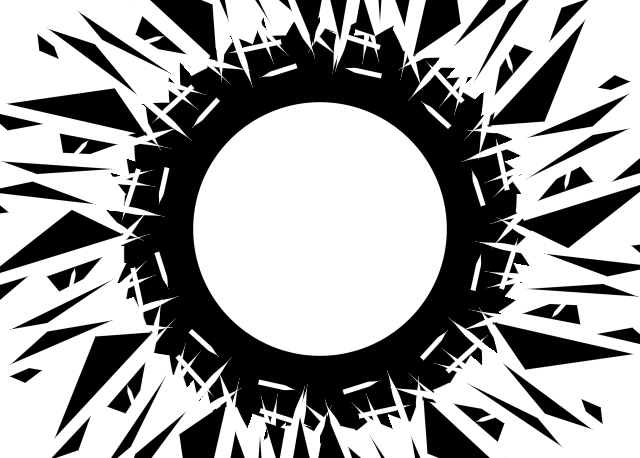
A Shadertoy shader for this background:

```glsl
// Black ring around a white disc, bursting into jagged shards cut by white slashes.

const float PI = 3.14159265;
const float DESIGN_HEIGHT = 550.0;
const float HOLE_RADIUS = 152.3;
const float RING_RADIUS = 184.0;
const int SECTORS = 12;

float hash(float n) { return fract(sin(n * 127.1) * 43758.5453); }

vec2 rotate(vec2 p, float angle) {
    float c = cos(angle), s = sin(angle);
    return vec2(c * p.x - s * p.y, s * p.x + c * p.y);
}

// Signed distance to a line, negative on its left side
float edge(vec2 p, vec2 a, vec2 b) {
    vec2 d = normalize(b - a);
    return dot(p - a, vec2(d.y, -d.x));
}

// Convex shapes with counterclockwise corners
float triangle(vec2 p, vec2 a, vec2 b, vec2 c) {
    return max(edge(p, a, b), max(edge(p, b, c), edge(p, c, a)));
}

float quad(vec2 p, vec2 a, vec2 b, vec2 c, vec2 d) {
    return max(max(edge(p, a, b), edge(p, b, c)),
               max(edge(p, c, d), edge(p, d, a)));
}

// Slash that starts at a point and widens towards its far end
float slash(vec2 p, vec2 a, vec2 b, float halfWidth) {
    vec2 d = b - a;
    float along = dot(p - a, d) / dot(d, d);
    float width = halfWidth * smoothstep(0.0, 0.35, along);
    float side = abs(edge(p, a, b)) - width;
    return max(side, max(-along, along - 1.0) * length(d));
}

// White cuts of one sector, which points along +x
float sectorCuts(vec2 p) {
    float d = slash(p, vec2(206, -23), vec2(292, 74), 4.0);
    d = min(d, slash(p, vec2(204, 6), vec2(390, 64), 5.0));
    d = min(d, slash(p, vec2(212, 14), vec2(304, -34), 4.5));
    d = min(d, slash(p, vec2(187, -15), vec2(290, -34), 4.0));
    d = min(d, slash(p, vec2(182, 72), vec2(196, 28), 3.0));
    d = min(d, slash(p, vec2(197, 55), vec2(320, 102), 4.0));
    d = min(d, slash(p, vec2(208, 38), vec2(285, 112), 3.0));
    return min(d, slash(p, vec2(238, -10), vec2(218, -72), 3.0));
}

// Large blade of one sector
float sectorBlade(vec2 p) {
    return triangle(p, vec2(236, 7), vec2(298, -23), vec2(401, 58));
}

// Smaller splinters around the blade
float sectorSplinters(vec2 p) {
    float d = triangle(p, vec2(272, -30), vec2(345, -57), vec2(402, -45));
    d = min(d, triangle(p, vec2(249, -72), vec2(381, -81), vec2(340, -66)));
    d = min(d, triangle(p, vec2(351, 57), vec2(420, 78), vec2(384, 85)));
    d = min(d, quad(p, vec2(374, -20), vec2(386, -30), vec2(411, -33), vec2(399, -17)));
    float block = quad(p, vec2(262, 34), vec2(328, 57), vec2(313, 75), vec2(284, 60));
    float split = slash(p, vec2(294, 46), vec2(300, 74), 2.5);
    return min(d, max(block, -split));
}

// Dark body with an uneven saw-toothed rim
float raggedBody(vec2 p) {
    float teeth = (atan(p.y, p.x) / PI + 1.0) * 36.0;
    float cell = floor(teeth);
    float slope = mix(fract(teeth), 1.0 - fract(teeth), step(0.5, hash(cell)));
    return (length(p) - 236.0 - 28.0 * slope * hash(cell + 5.0)) * 0.8;
}

// Crossing strokes and points that close the top and bottom
float poleSpikes(vec2 p) {
    p.x *= sign(p.y);
    p.y = abs(p.y);
    float d = triangle(p, vec2(-34, 285), vec2(-8, 222), vec2(4, 285));
    d = min(d, triangle(p, vec2(10, 285), vec2(24, 226), vec2(34, 285)));
    return min(d, triangle(p, vec2(42, 240), vec2(66, 232), vec2(50, 285)));
}

float poleCuts(vec2 p) {
    p.x *= sign(p.y);
    p.y = abs(p.y);
    float d = slash(p, vec2(18, 188), vec2(44, 285), 4.0);
    return min(d, slash(p, vec2(-6, 208), vec2(-44, 285), 4.0));
}

void mainImage(out vec4 fragColor, in vec2 fragCoord) {
    float pixel = DESIGN_HEIGHT / iResolution.y;
    vec2 p = (fragCoord - 0.5 * iResolution.xy) * pixel;

    // Gather the repeated sectors
    float cuts = poleCuts(p);
    float shards = poleSpikes(p);
    for (int i = 0; i < SECTORS; i++) {
        float angle = float(i) * 2.0 * PI / float(SECTORS);
        vec2 q = rotate(p, -angle);
        cuts = min(cuts, sectorCuts(q));
        shards = min(shards, sectorSplinters(q));
        if (abs(cos(angle)) > 0.1) shards = min(shards, sectorBlade(q));
    }

    // Cut the body, add the shards, then open the ring
    float ink = min(max(raggedBody(p), -cuts), shards);
    ink = min(ink, length(p) - RING_RADIUS);
    ink = max(ink, HOLE_RADIUS - length(p));
    float white = smoothstep(-0.7 * pixel, 0.7 * pixel, ink);
    fragColor = vec4(vec3(white), 1.0);
}
```
